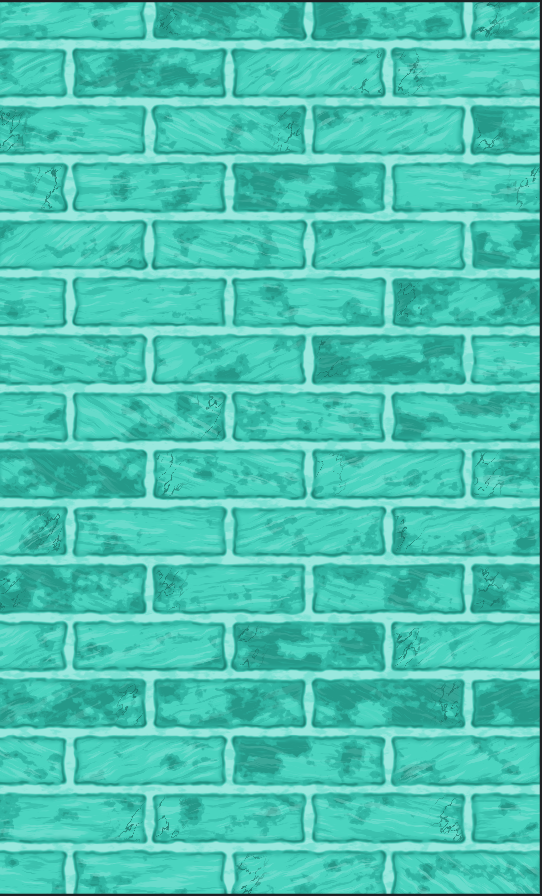
This texture is drawn by a Shadertoy shader. Its source:

```glsl
const vec3 MORTAR = vec3(0.60, 0.91, 0.87);
const vec3 GLAZE = vec3(0.29, 0.83, 0.75);
const vec3 STAIN = vec3(0.18, 0.70, 0.63);
const vec3 DEEP = vec3(0.13, 0.57, 0.51);
const vec3 CRACK = vec3(0.03, 0.16, 0.15);
const vec3 FRAME = vec3(0.12, 0.13, 0.14);

const float ROWS = 15.63;         // courses over the canvas height
const float BRICK_ASPECT = 2.778; // brick pitch relative to course height

float hash(vec2 p) {
    vec3 q = fract(vec3(p.xyx) * 0.1031);
    q += dot(q, q.yzx + 33.33);
    return fract((q.x + q.y) * q.z);
}

float noise(vec2 p) {
    vec2 i = floor(p), f = fract(p);
    f = f * f * (3.0 - 2.0 * f);
    return mix(mix(hash(i), hash(i + vec2(1, 0)), f.x),
               mix(hash(i + vec2(0, 1)), hash(i + vec2(1, 1)), f.x), f.y);
}

float fbm(vec2 p) {
    float sum = 0.0, amp = 0.533;
    for (int i = 0; i < 4; i++) {
        sum += amp * noise(p);
        p = mat2(1.6, 1.2, -1.2, 1.6) * p + 17.3;
        amp *= 0.5;
    }
    return sum;
}

mat2 rotation(float a) {
    return mat2(cos(a), sin(a), -sin(a), cos(a));
}

float roundedBox(vec2 p, vec2 halfSize, float radius) {
    vec2 q = abs(p) - halfSize + radius;
    return length(max(q, 0.0)) + min(max(q.x, q.y), 0.0) - radius;
}

// Glazed face: blotches, brushed streaks and cracks gathered at one end
vec3 brickFace(vec2 p, vec2 id) {
    float age = hash(id + 41.7);
    float dark = smoothstep(0.70, 0.82, age);
    float side = hash(id + 8.3) < 0.55 ? -1.0 : 1.0;
    float worn = step(0.45, hash(id + 23.9));
    float end = smoothstep(0.1, 1.35, p.x * side) * worn;
    vec2 s = p + 60.0 * vec2(hash(id + 3.1), hash(id + 11.9));

    float blotch = fbm(s * vec2(2.2, 3.5)) + 0.35 * (fbm(s * 9.0) - 0.5);
    float bias = mix(-0.10, 0.10, dark) + 0.15 * end;
    float stain = smoothstep(0.50, 0.58, blotch + bias);
    float deep = smoothstep(0.62, 0.72, blotch + bias);

    float tilt = mix(-0.65, 0.65, hash(id + 5.7));
    vec2 brushed = rotation(tilt) * s + 0.12 * fbm(s * 3.0);
    float streak = fbm(brushed * vec2(1.8, 15.0));
    float scratch = smoothstep(0.56, 0.72, streak);
    float groove = smoothstep(0.40, 0.28, streak);

    float vein = abs(fbm(rotation(0.9) * s * vec2(3.0, 6.5)) - 0.5);
    float crack = smoothstep(0.035, 0.005, vein) * smoothstep(0.35, 0.9, end);

    vec3 col = mix(GLAZE, STAIN, stain * 0.85);
    col = mix(col, DEEP, deep * 0.8);
    col = mix(col, MORTAR, scratch * mix(0.38, 0.15, dark));
    col = mix(col, STAIN, groove * 0.55);
    return mix(col, mix(DEEP, CRACK, 0.35), crack * 0.75);
}

// Dark, uneven rim with heavier corners and lower edge
vec3 shadeRim(vec3 col, vec2 p, vec2 halfSize, float d, float grain) {
    vec2 edge = abs(p) / halfSize;
    float corner = smoothstep(0.91, 1.0, edge.x) * smoothstep(0.55, 1.0, edge.y);
    float lower = smoothstep(-0.2, 0.4, p.y);
    float soft = smoothstep(-0.13, -0.01, d);
    float line = smoothstep(-0.055, -0.025, d) * smoothstep(0.15, 0.6, grain);
    col = mix(col, STAIN, soft * 0.75);
    col = mix(col, DEEP, line * mix(0.65, 1.0, lower));
    return mix(col, mix(DEEP, CRACK, 0.3), corner * 0.7);
}

// Pale joint with faint ripples and a shadow beside the bricks
vec3 mortarFace(vec2 p, float d) {
    float ripple = fbm(p * vec2(5.0, 9.0));
    vec3 col = mix(MORTAR, GLAZE, 0.4 * smoothstep(0.48, 0.7, ripple));
    return mix(mix(STAIN, GLAZE, 0.5), col, smoothstep(0.0, 0.04, d));
}

void mainImage(out vec4 fragColor, in vec2 fragCoord) {
    vec2 uv = fragCoord / iResolution.xy;
    float pixel = ROWS / iResolution.y;
    vec2 wall = vec2(fragCoord.x, iResolution.y - fragCoord.y) * pixel;

    // Running bond, counted downward from the top course
    vec2 grid = wall / vec2(BRICK_ASPECT, 1.0) + vec2(0.06, 0.227);
    grid.x += 0.5 * mod(floor(grid.y), 2.0);
    vec2 id = floor(grid);
    vec2 p = (fract(grid) - 0.5) * vec2(BRICK_ASPECT, 1.0);

    // Hand-cut outline, slightly pinched midway up each end
    vec2 halfSize = vec2(1.315 - 0.03 * cos(p.y * 6.0), 0.412);
    float wobble = noise(wall * 4.5) - 0.5 + 0.4 * (noise(wall * 13.0) - 0.5);
    float d = roundedBox(p, halfSize, 0.09) + 0.045 * wobble;

    vec3 brick = shadeRim(brickFace(p, id), p, halfSize, d, noise(wall * 7.0));
    vec3 col = mix(brick, mortarFace(wall, d), smoothstep(-pixel, pixel, d));

    // Thin frame on the top, right and bottom
    float inset = min(min(uv.y, 1.0 - uv.y), (1.0 - uv.x) * iResolution.x / iResolution.y);
    float edge = 0.5 / iResolution.y;
    col = mix(FRAME, col, smoothstep(0.0026 - edge, 0.0026 + edge, inset));
    fragColor = vec4(col, 1.0);
}
```
